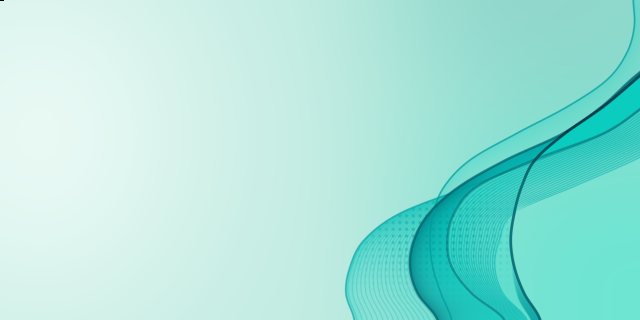
A WebGL 2 fragment shader for this background:

```glsl
#version 300 es
precision highp float;

uniform vec2 u_resolution;
out vec4 fragColor;

// Background colours
const vec3 MIST = vec3(0.91, 0.975, 0.955);
const vec3 PALE = vec3(0.75, 0.92, 0.88);
const vec3 AQUA = vec3(0.53, 0.87, 0.81);
const vec3 MINT = vec3(0.42, 0.90, 0.83);
const vec3 SAGE = vec3(0.58, 0.83, 0.79);

// Ribbon colours
const vec3 TEAL = vec3(0.02, 0.80, 0.75);
const vec3 DEEP = vec3(0.00, 0.61, 0.62);
const vec3 INK = vec3(0.00, 0.38, 0.42);
const vec3 NIGHT = vec3(0.00, 0.20, 0.25);

// Pattern settings
const float FAN_LINES = 20.0;
const float MESH_LINES = 16.0;
const float DOT_PITCH = 0.021;
const float DOT_RADIUS = 0.0048;
const float HAIRLINE = 0.0011;

// Ribbon edges: x at equal steps of depth, from top to bottom
const int KNOTS = 13;
const float VEIL[KNOTS] = float[](1.979, 1.982, 1.958, 1.896, 1.773, 1.615, 1.469,
  1.388, 1.354, 1.344, 1.352, 1.378, 1.411);
const float CREST[KNOTS] = float[](2.21, 2.15, 2.07, 1.971, 1.88, 1.76, 1.581,
  1.435, 1.341, 1.294, 1.281, 1.305, 1.367);
const float OUTER[KNOTS] = float[](2.34, 2.29, 2.21, 2.12, 2.013, 1.891, 1.68,
  1.464, 1.25, 1.138, 1.094, 1.081, 1.107);
const float FOLD[KNOTS] = float[](2.24, 2.16, 2.076, 1.984, 1.885, 1.766, 1.672,
  1.63, 1.607, 1.596, 1.607, 1.638, 1.688);
const float INNER[KNOTS] = float[](2.34, 2.29, 2.21, 2.12, 2.01, 1.885, 1.667,
  1.49, 1.419, 1.398, 1.411, 1.474, 1.576);
const float FAN[KNOTS] = float[](2.7, 2.6, 2.5, 2.4, 2.27, 2.14, 1.99,
  1.8, 1.61, 1.565, 1.55, 1.575, 1.65);

float pixel;

// Catmull-Rom edge: x position and slope at a depth
vec2 edgeAt(float knots[KNOTS], float depth) {
  float s = clamp(depth, 0.0, 0.9999) * float(KNOTS - 1);
  int i = int(s);
  float t = fract(s);
  float a = knots[max(i - 1, 0)], b = knots[i];
  float c = knots[i + 1], d = knots[min(i + 2, KNOTS - 1)];
  float k1 = 0.5 * (c - a);
  float k2 = a - 2.5 * b + 2.0 * c - 0.5 * d;
  float k3 = 0.5 * (d - a) + 1.5 * (b - c);
  float x = b + t * (k1 + t * (k2 + t * k3));
  return vec2(x, (k1 + t * (2.0 * k2 + 3.0 * t * k3)) * float(KNOTS - 1));
}

// Signed distance, positive to the right of an edge
float sideOf(float x, vec2 edge) {
  return (x - edge.x) / sqrt(1.0 + edge.y * edge.y);
}

float fill(float d) { return smoothstep(-pixel, pixel, d); }

float stroke(float d, float halfWidth) {
  return 1.0 - smoothstep(halfWidth - 0.5 * pixel, halfWidth + pixel, abs(d));
}

// Fine lines blended from one edge to another
float lineSheaf(float x, vec2 from, vec2 to, float count) {
  float gap = to.x - from.x;
  float t = (x - from.x) / gap;
  float slope = mix(from.y, to.y, t);
  float d = (fract(t * count) - 0.5) * gap / count / sqrt(1.0 + slope * slope);
  return stroke(d, HAIRLINE) * step(0.0, t) * step(t, 1.0);
}

vec3 background(vec2 p) {
  vec3 col = mix(PALE, AQUA, smoothstep(0.85, 1.85, p.x));
  col = mix(col, MINT, 0.9 * smoothstep(1.0, 2.0, p.x) * smoothstep(0.85, 0.1, p.y));
  vec2 haze = (p - vec2(1.7, 1.05)) / vec2(0.45, 0.3);
  col = mix(col, SAGE, 0.75 * exp(-dot(haze, haze)));
  vec2 glow = (p - vec2(0.12, 0.58)) / vec2(0.6, 0.7);
  return mix(col, MIST, exp(-dot(glow, glow)));
}

void main() {
  vec2 uv = gl_FragCoord.xy / u_resolution;
  vec2 p = vec2(2.0 * uv.x, uv.y);
  pixel = 1.0 / u_resolution.y;
  float depth = 1.0 - p.y;

  vec2 crestEdge = edgeAt(CREST, depth), outerEdge = edgeAt(OUTER, depth);
  vec2 innerEdge = edgeAt(INNER, depth), fanEdge = edgeAt(FAN, depth);
  float veil = sideOf(p.x, edgeAt(VEIL, depth));
  float crest = sideOf(p.x, crestEdge), outer = sideOf(p.x, outerEdge);
  float fold = sideOf(p.x, edgeAt(FOLD, depth));
  float inner = sideOf(p.x, innerEdge), fan = sideOf(p.x, fanEdge);
  float low = smoothstep(0.5, 0.62, depth);
  vec3 col = background(p);

  // Translucent veil and the pale loop on the left
  col = mix(col, TEAL, fill(veil) * fill(-crest) * (0.07 + 0.25 * exp(-veil * 25.0)));
  float loop = fill(outer) * fill(-crest);
  col = mix(col, TEAL, loop * (mix(0.52, 0.2, smoothstep(0.6, 1.0, depth)) + 0.25 * exp(-outer * 40.0)));
  col = mix(col, DEEP, loop * 0.22 * lineSheaf(p.x, outerEdge, crestEdge, MESH_LINES));

  // Lined fan, open to the right of the fold
  float fanBody = fill(inner) * fill(-fan) * mix(1.0, fill(-fold), smoothstep(0.62, 0.68, depth));
  col = mix(col, TEAL, fanBody * mix(0.55, 0.2, smoothstep(0.0, 0.14, inner)));
  col = mix(col, TEAL, low * fill(inner) * fill(-fold) * 0.22);
  col = mix(col, DEEP, fanBody * 0.38 * lineSheaf(p.x, innerEdge, fanEdge, FAN_LINES));

  // Main ribbon, shaded along its crest
  float ribbon = fill(crest) * fill(-inner);
  vec3 body = mix(TEAL, DEEP, 0.75 * fill(-fold) * exp(-max(crest, 0.0) * 9.0));
  col = mix(col, body, ribbon * mix(0.96, 0.78, smoothstep(0.65, 1.0, depth)));
  col = mix(col, INK, ribbon * low * 0.5 * exp(-max(crest, 0.0) * 45.0));

  // Halftone dots
  vec2 cell = (fract(p / DOT_PITCH) - 0.5) * DOT_PITCH;
  vec2 spread = (p - vec2(1.36, 0.27)) / vec2(0.2, 0.13);
  float dots = fill(DOT_RADIUS - length(cell)) * exp(-dot(spread, spread));
  col = mix(col, DEEP, 0.55 * dots * fill(outer) * fill(-fold));

  // Edge strokes
  col = mix(col, DEEP, 0.75 * stroke(veil, 0.0018));
  col = mix(col, DEEP, 0.65 * stroke(outer, 0.0018));
  col = mix(col, INK, 0.55 * stroke(inner, 0.0025));
  col = mix(col, INK, 0.75 * stroke(crest, 0.003));
  float foot = smoothstep(0.75, 1.0, depth);
  col = mix(col, DEEP, 0.8 * foot * fill(-fold) * fill(fold + 0.028 * foot));
  vec3 foldInk = mix(NIGHT, INK, smoothstep(0.4, 0.6, depth));
  col = mix(col, foldInk, 0.85 * stroke(fold, 0.0035));

  fragColor = vec4(col, 1.0);
}
```
